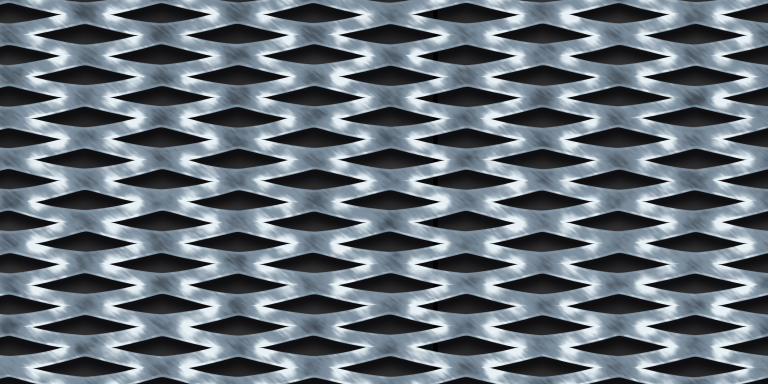
This texture is drawn by a WebGL 1 fragment shader. Its source:

```glsl
precision highp float;
// Galvanised expanded-metal mesh: staggered rows of flat lens-shaped holes over
// a dark backing. Two offset lattices give the holes and the joints between
// them; joints are dull, hole tips glint, and noise adds zinc mottling.

uniform vec2 u_resolution;

#define REPEATS vec2(5.04, 9.23)   // holes across and down, per lattice
#define ORIGIN vec2(0.508, 0.583)  // centre of one hole on the canvas
#define HALF_WIDTH 0.335           // hole size, as a share of one repeat
#define RISE 0.28
#define DROP 0.215
#define GLINT_X 0.175              // glint distance from a joint
#define WEAR 0.34
#define SEAM_X 0.567

const vec3 VOID = vec3(0.055, 0.055, 0.062);
const vec3 BACKING = vec3(0.21, 0.205, 0.21);
const vec3 SHADOW = vec3(0.23, 0.27, 0.31);
const vec3 STEEL = vec3(0.49, 0.56, 0.62);
const vec3 GLINT = vec3(0.90, 0.94, 0.96);

float hash(vec2 p) {
  p = fract(p * vec2(0.1731, 0.2347));
  p += dot(p, p.yx + 31.7);
  return fract((p.x + p.y) * p.x * 17.3);
}

float noise(vec2 p) {
  vec2 i = floor(p), f = fract(p);
  f = f * f * (3.0 - 2.0 * f);
  return mix(mix(hash(i), hash(i + vec2(1.0, 0.0)), f.x),
             mix(hash(i + vec2(0.0, 1.0)), hash(i + vec2(1.0)), f.x), f.y);
}

float fbm(vec2 p) {
  float sum = 0.0, amp = 0.5;
  for (int i = 0; i < 4; i++) {
    sum += amp * noise(p);
    p = mat2(1.6, 1.2, -1.2, 1.6) * p + 7.3;
    amp *= 0.5;
  }
  return sum;
}

float bell(float x, float width) {
  x /= width;
  return exp(-x * x);
}

// Depth below the peaked upper edge and above the rounded lower edge;
// both are positive inside the hole.
vec2 holeDepths(vec2 c) {
  vec2 id = floor(c + 0.5), q = c - id;
  float size = 1.0 + 0.07 * (hash(id + 40.0) - 0.5);
  q.x += 0.012 * (hash(id + 90.0) - 0.5);
  float e = 1.0 - sqrt(q.x * q.x + 0.0004) / (HALF_WIDTH * size);
  float top = RISE * e * (0.85 + 0.2 * max(e, 0.0));
  float bottom = DROP * e * (1.5 - 0.5 * e);
  return vec2(top - q.y, q.y + bottom);
}

// Tone change around a joint: dull centre, glints beside both hole tips.
float jointTone(vec2 c) {
  vec2 id = floor(c + 0.5), q = c - id;
  float side = q.x < 0.0 ? 0.0 : 5.0;
  float strength = 0.40 + 0.26 * hash(id + side + 20.0);
  float glint = bell(abs(q.x) - GLINT_X, 0.075) * bell(q.y + 0.03, 0.24);
  float dull = bell(q.x, 0.14) * bell(q.y, 0.32);
  return strength * glint - (0.17 + 0.10 * hash(id + 60.0)) * dull;
}

void main() {
  vec2 uv = gl_FragCoord.xy / u_resolution;
  vec2 p = vec2(uv.x * 2.0, uv.y);
  vec2 c = (uv - ORIGIN) * REPEATS;
  c.y += 0.03 * (noise(p * 9.0) - 0.5);
  float pixel = REPEATS.y / u_resolution.y;

  // Keep whichever lattice's hole is nearer.
  vec2 a = holeDepths(c), b = holeDepths(c + 0.5);
  vec2 depth = min(a.x, a.y) > min(b.x, b.y) ? a : b;
  float inside = min(depth.x, depth.y);
  float hole = smoothstep(-0.7 * pixel, 0.7 * pixel, inside);

  // Zinc surface: joints, broad mottling and fine slanted scratches.
  float tone = 0.46 + jointTone(c + vec2(0.0, 0.5)) + jointTone(c + vec2(0.5, 0.0));
  tone += WEAR * (fbm(p * vec2(24.0, 34.0)) - 0.47);
  float scratch = noise(mat2(0.8, 0.6, -0.6, 0.8) * p * vec2(45.0, 190.0));
  tone += 0.14 * (scratch - 0.5);
  tone += 0.05 * (0.5 - uv.y);

  // Cut edges catch the light, brighter under the strands than on top.
  float lip = bell(inside + 0.035, 0.03);
  tone += lip * (depth.x < depth.y ? 0.20 : 0.09) * (0.5 + noise(p * 60.0));
  tone = clamp(tone, 0.0, 1.0);
  vec3 metal = mix(SHADOW, STEEL, smoothstep(0.0, 0.5, tone));
  metal = mix(metal, GLINT, smoothstep(0.48, 0.92, tone));

  // Backing seen through the holes, shaded by the strand above.
  float lit = smoothstep(0.08, 0.46, depth.x);
  vec3 behind = mix(VOID, BACKING, lit * (0.6 + 0.4 * noise(p * 7.0)));
  behind *= 1.0 - 0.85 * smoothstep(0.004, 0.002, abs(uv.x - SEAM_X));

  gl_FragColor = vec4(mix(metal, behind, hole), 1.0);
}
```
